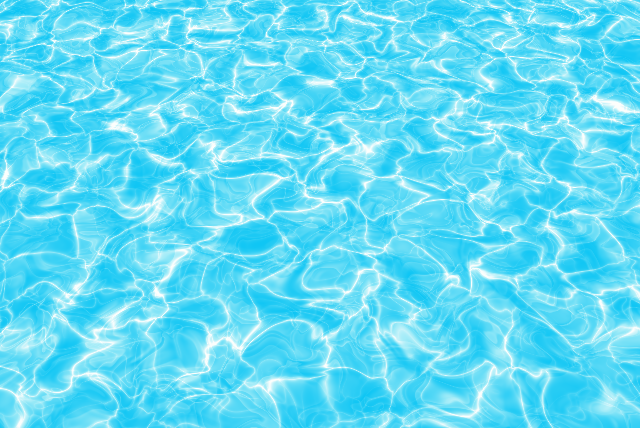
Give the GLSL for this texture, as a Shadertoy shader.

```glsl
// Sunlit pool water: a bright caustic net over turquoise, receding in perspective.

const float TAU = 6.2831853;
const vec3 DEEP_BLUE = vec3(0.02, 0.765, 0.955);
const vec3 PALE_BLUE = vec3(0.62, 0.92, 0.97);
const vec3 SUN_WHITE = vec3(0.99, 0.995, 0.99);

vec2 hash2(vec2 cell) {
    vec3 h = fract(cell.xyx * vec3(0.1031, 0.1030, 0.0973));
    h += dot(h, h.yzx + 33.33);
    return fract((h.xx + h.yz) * h.zy);
}

float cornerSlope(vec2 cell, vec2 offset) {
    float angle = TAU * hash2(cell).x;
    return dot(vec2(cos(angle), sin(angle)), offset);
}

// Gradient noise, centred on zero
float noise(vec2 p) {
    vec2 i = floor(p), f = fract(p);
    vec2 u = f * f * f * (f * (f * 6.0 - 15.0) + 10.0);
    vec2 e = vec2(1.0, 0.0);
    float low = mix(cornerSlope(i, f), cornerSlope(i + e, f - e), u.x);
    float high = mix(cornerSlope(i + e.yx, f - e.yx), cornerSlope(i + 1.0, f - 1.0), u.x);
    return mix(low, high, u.y);
}

vec2 warp(vec2 p, float frequency, float amount) {
    vec2 q = p * frequency;
    return p + amount * vec2(noise(q + 17.3), noise(q + 71.9));
}

// Distance to the nearest border between scattered cells
float cellBorder(vec2 p) {
    vec2 i = floor(p), f = fract(p);
    vec2 nearest = vec2(0.0), nearestCell = vec2(0.0);
    float best = 8.0;
    for (int y = -1; y <= 1; y++)
    for (int x = -1; x <= 1; x++) {
        vec2 g = vec2(x, y);
        vec2 r = g + 0.1 + 0.8 * hash2(i + g) - f;
        if (dot(r, r) < best) { best = dot(r, r); nearest = r; nearestCell = g; }
    }
    float border = 8.0;
    for (int y = -2; y <= 2; y++)
    for (int x = -2; x <= 2; x++) {
        vec2 g = nearestCell + vec2(x, y);
        vec2 r = g + 0.1 + 0.8 * hash2(i + g) - f;
        vec2 between = r - nearest;
        if (dot(between, between) > 1e-4)
            border = min(border, dot(0.5 * (nearest + r), normalize(between)));
    }
    return border;
}

// Light sheet that brightens slowly, then ends in a crisp edge
float foldedLight(float height) {
    float f = fract(height);
    return f * f * (1.0 - smoothstep(0.84, 1.0, f));
}

float ridge(float d, float width) {
    return exp(-abs(d) / width);
}

// Screen position to the tilted water plane, in cell sizes
vec2 waterPlane(vec2 screen) {
    float depth = 15.0 / (2.2 - screen.y);
    return vec2((screen.x - 0.75) * depth, 2.5 * depth);
}

float causticLight(vec2 plane, float distanceAway) {
    // Swell, waves and ripples bend every layer
    vec2 swell = warp(plane, 0.8, 0.95);
    vec2 bent = warp(warp(swell, 2.1, 0.36), vec2(5.0).x, 0.09);
    vec2 fine = warp(warp(plane + 40.0, 1.3, 0.9), 3.1, 0.3);

    // Main net with a soft halo, and a thinner second net
    float border = cellBorder(bent);
    float vigour = smoothstep(-0.4, 0.25, noise(plane * 0.9 + 5.0));
    float width = mix(0.022, 0.046, vigour) + 0.012 * distanceAway;
    float net = ridge(border, width) * mix(0.5, 1.0, vigour);
    float halo = ridge(border, 0.17);
    float thinNet = ridge(cellBorder(fine * vec2(1.3, 1.6)), 0.045);

    // Pale sheets, curved folds and fine glints
    float veilHeight = noise(bent * 1.1 + 9.0) + 0.5 * noise(fine * 2.3);
    float veil = smoothstep(-0.36, 0.42, veilHeight);
    float folds = foldedLight(3.2 * noise(fine * vec2(0.9, 1.2) + 3.0) + 0.5 * veilHeight);
    float glints = ridge(noise(bent * vec2(2.2, 3.4) + 31.0), 0.045);
    float patches = smoothstep(-0.2, 0.3, noise(swell * 0.8 + 60.0));

    return 0.02 + 0.25 * veil + 0.2 * halo + 0.56 * net
         + 0.27 * thinNet * mix(0.35, 1.0, patches)
         + 0.24 * folds * mix(0.5, 1.0, veil)
         + 0.22 * glints * patches;
}

vec3 waterColour(float light) {
    vec3 body = mix(DEEP_BLUE, PALE_BLUE, clamp(light / 0.62, 0.0, 1.0));
    return mix(body, SUN_WHITE, smoothstep(0.56, 1.08, light));
}

void mainImage(out vec4 fragColor, in vec2 fragCoord) {
    vec2 screen = fragCoord / iResolution.y;
    float light = causticLight(waterPlane(screen), screen.y);
    fragColor = vec4(waterColour(light), 1.0);
}
```
